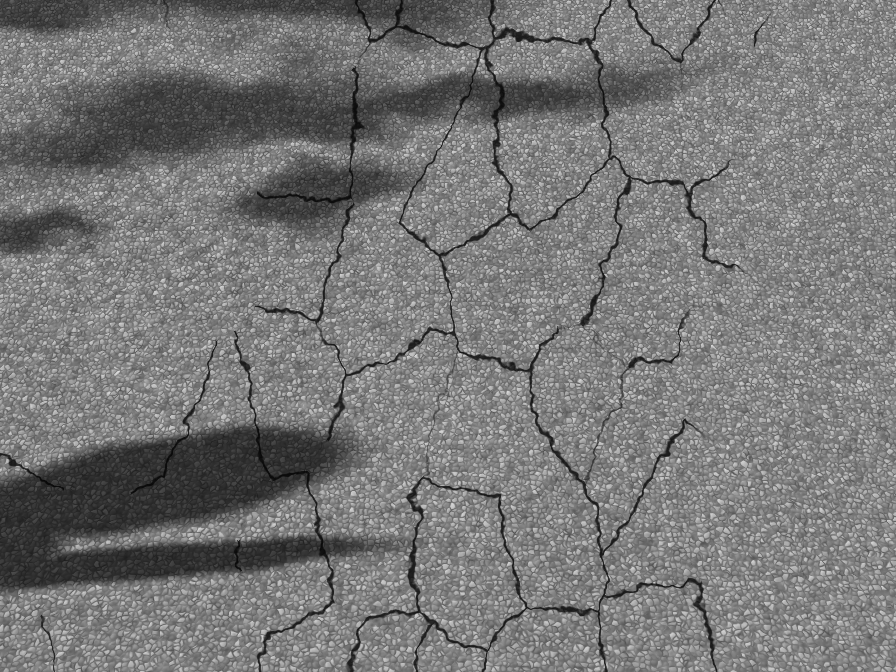
Give the GLSL for this texture, as a WebGL 1 fragment shader.

```glsl
precision highp float;
// Sunlit cracked asphalt with soft tree shadows at the upper left and a leaf shadow below.
// Stones are small, noise-bent Voronoi cells in perspective; cracks are warped borders of
// large Voronoi cells, some of them dropped; shadows are noise-bent ellipses.
uniform vec2 u_resolution;

vec2 hash2(vec2 p) {
  return fract(sin(vec2(dot(p, vec2(127.1, 311.7)), dot(p, vec2(269.5, 183.3)))) * 43758.55);
}

// Gradient noise, about -0.7 to 0.7
float cornerDot(vec2 cell, vec2 corner, vec2 f) {
  return dot(hash2(cell + corner) * 2.0 - 1.0, f - corner);
}

float noise(vec2 p) {
  vec2 i = floor(p), f = p - i;
  vec2 u = f * f * f * (f * (f * 6.0 - 15.0) + 10.0);
  float low = mix(cornerDot(i, vec2(0, 0), f), cornerDot(i, vec2(1, 0), f), u.x);
  float high = mix(cornerDot(i, vec2(0, 1), f), cornerDot(i, vec2(1, 1), f), u.x);
  return mix(low, high, u.y);
}

vec2 noise2(vec2 p) {
  return vec2(noise(p), noise(p + vec2(37.2, 17.7)));
}

// Brightness of the aggregate: irregular flecks melting into a darker binder
float stones(vec2 ground) {
  vec2 q = ground + 0.55 * noise2(ground * 0.9);
  vec2 cell = floor(q), nearId = cell, nearOffset = vec2(0);
  float nearest = 9.0, second = 9.0;
  for (int j = -1; j <= 1; j++) {
    for (int i = -1; i <= 1; i++) {
      vec2 id = cell + vec2(i, j);
      vec2 offset = id + hash2(id) - q;
      float d = length(offset);
      if (d < nearest) {
        second = nearest;
        nearest = d;
        nearId = id;
        nearOffset = offset;
      } else {
        second = min(second, d);
      }
    }
  }
  float facet = 0.61 + 0.26 * (hash2(nearId + 71.3).x - 0.5);
  facet += 0.16 * dot(nearOffset, vec2(0.6, -0.8));
  float binder = 0.44 + 0.16 * noise(ground * 0.6 + 40.0);
  return mix(binder, facet, smoothstep(0.0, 0.5, second - nearest));
}

// Crack coverage; density sets the share of cell borders that split open
float cracks(vec2 p, float density) {
  vec2 scale = vec2(7.4, 4.8);
  vec2 bent = p + 0.04 * noise2(p * 5.0) + 0.02 * noise2(p * 19.0);
  bent += 0.011 * noise2(p * 55.0) + 0.004 * noise2(p * 130.0);
  vec2 q = bent * scale + vec2(3.3, 8.6);
  vec2 cell = floor(q), homeId = cell, home = vec2(9.0);
  for (int j = -1; j <= 1; j++) {
    for (int i = -1; i <= 1; i++) {
      vec2 id = cell + vec2(i, j);
      vec2 offset = id + 0.1 + 0.8 * hash2(id) - q;
      if (dot(offset, offset) < dot(home, home)) {
        home = offset;
        homeId = id;
      }
    }
  }
  float pixel = 1.0 / u_resolution.y;
  float ragged = 1.0 + 0.9 * noise(p * 45.0);
  float cover = 0.0;
  for (int j = -2; j <= 2; j++) {
    for (int i = -2; i <= 2; i++) {
      vec2 id = homeId + vec2(i, j);
      vec2 offset = id + 0.1 + 0.8 * hash2(id) - q;
      vec2 across = offset - home;
      if (dot(across, across) > 0.0001) {
        vec2 normal = normalize(across);
        float d = dot(0.5 * (home + offset), normal) / length(normal * scale);
        float strength = smoothstep(0.0, 0.5, density - hash2(id + homeId + 5.5).x);
        float width = 0.003 * ragged * (0.35 + 0.65 * strength);
        float line = 1.0 - smoothstep(0.3 * width, width + 0.7 * pixel, d);
        cover = max(cover, line * smoothstep(0.0, 0.4, strength));
      }
    }
  }
  return cover;
}

// Sheared ellipse: 1 inside, fading out over the given softness
float blob(vec2 p, vec2 center, vec2 radius, float slope, float softness) {
  vec2 d = p - center;
  d.y -= slope * d.x;
  return 1.0 - smoothstep(1.0 - softness, 1.0 + softness, length(d / radius));
}

float treeShadow(vec2 p) {
  vec2 s = p + vec2(0.1, 0.05) * noise2(p * vec2(5.0, 11.0)) + 0.03 * noise2(p * vec2(12.0, 30.0));
  float light = 1.0 - blob(s, vec2(0.43, 1.0), vec2(0.29, 0.05), -0.05, 0.5);
  light *= 1.0 - blob(s, vec2(0.03, 0.99), vec2(0.14, 0.03), 0.1, 0.5);
  light *= 1.0 - blob(s, vec2(0.25, 0.82), vec2(0.27, 0.055), 0.2, 0.6);
  light *= 1.0 - blob(s, vec2(0.66, 0.85), vec2(0.36, 0.032), 0.09, 0.6);
  light *= 1.0 - blob(s, vec2(0.49, 0.71), vec2(0.12, 0.04), 0.1, 0.6);
  light *= 1.0 - blob(s, vec2(0.03, 0.65), vec2(0.09, 0.025), 0.0, 0.6);
  return 1.0 - light;
}

float leafShadow(vec2 p) {
  vec2 s = p + 0.016 * noise2(p * 9.0);
  float body = blob(s, vec2(0.23, 0.28), vec2(0.3, 0.066), 0.17, 0.2);
  float rim = blob(s, vec2(0.19, 0.16), vec2(0.39, 0.025), 0.08, 0.3);
  float stem = blob(s, vec2(-0.02, 0.19), vec2(0.12, 0.07), 0.0, 0.25);
  return max(body, max(rim, stem));
}

void main() {
  vec2 p = gl_FragCoord.xy / u_resolution.y;
  // Stones shrink toward the far, upper edge
  vec2 ground = vec2((p.x - 0.667) * (115.0 + 55.0 * p.y), p.y * (128.0 + 32.0 * p.y));
  float tone = stones(ground + 300.0) + 0.1 * noise(ground * 1.3);
  tone += 0.03 * noise(p * 4.0) + 0.06 * noise(p * 32.0);

  // Scuffed, rougher patch on the left
  float scuff = noise(vec2(p.x + p.y, 3.0 * (p.y - 0.6 * p.x)) * 22.0);
  tone += 0.12 * scuff * blob(p, vec2(0.3, 0.58), vec2(0.35, 0.25), 0.0, 0.6);

  // Cracks crowd the middle and thin out to both sides
  float density = 0.3 + 0.72 * smoothstep(0.3, 0.6, p.x) - 0.88 * smoothstep(0.95, 1.2, p.x);
  tone *= 1.0 - 0.76 * cracks(p, density);
  tone *= (1.0 - 0.52 * treeShadow(p)) * (1.0 - 0.63 * leafShadow(p));
  gl_FragColor = vec4(vec3(clamp(tone, 0.0, 1.0)), 1.0);
}
```
